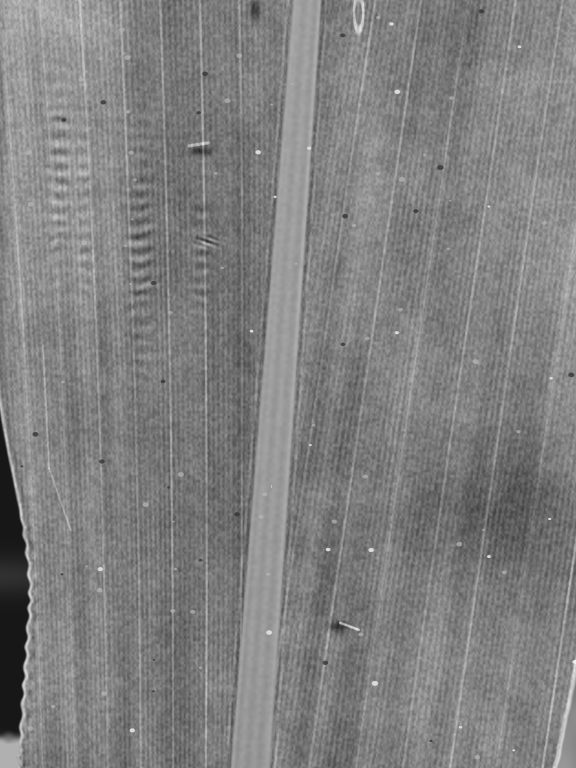
Reproduce this texture procedurally as a Shadertoy shader.

```glsl
// A monochrome leaf close-up: a pale slanting midrib, sheared parallel veins and fine ribs.
// Broad shading comes from soft blobs; grain, specks and insect scars from hash noise.
// Units: canvas height is 1, the origin is at the lower left.

float hash(vec2 p) {
    vec3 q = fract(p.xyx * vec3(0.1031, 0.1030, 0.0973));
    q += dot(q, q.yzx + 33.33);
    return fract((q.x + q.y) * q.z);
}

float noise(vec2 p) {
    vec2 i = floor(p), f = fract(p);
    f = f * f * (3.0 - 2.0 * f);
    return mix(mix(hash(i), hash(i + vec2(1, 0)), f.x),
               mix(hash(i + vec2(0, 1)), hash(i + 1.0), f.x), f.y);
}

float blob(vec2 p, vec2 center, vec2 radius) {
    vec2 q = (p - center) / radius;
    return exp(-dot(q, q));
}

float stroke(vec2 p, vec2 a, vec2 b, float width, float aa) {
    vec2 ap = p - a, ab = b - a;
    float d = length(ap - ab * clamp(dot(ap, ab) / dot(ab, ab), 0.0, 1.0));
    return 1.0 - smoothstep(width - aa, width + aa, d);
}

// One randomly placed dot in some of the grid cells
float specks(vec2 p, float scale, float density, float seed, float aa) {
    vec2 cell = floor(p * scale);
    vec2 spot = 0.2 + 0.6 * vec2(hash(cell + seed), hash(cell + seed + 17.0));
    float size = mix(0.0015, 0.0042, hash(cell + seed + 31.0));
    vec2 q = (fract(p * scale) - spot) / scale;
    float d = length(q * vec2(1.0, 1.3));
    return step(hash(cell + seed + 47.0), density) * (1.0 - smoothstep(size - aa, size + aa, d));
}

// Cross bars left by feeding, inside a soft vertical column
float ripples(vec2 p, vec2 center, vec2 radius) {
    float wave = sin(p.y * 340.0 + 3.0 * noise(p * vec2(50.0, 25.0)));
    return wave * blob(p, center, radius) * (0.4 + 0.9 * noise(p * 70.0 + center * 40.0));
}

float shading(vec2 p) {
    float tone = 0.48;
    tone += 0.15 * blob(p, vec2(0.0, 1.0), vec2(0.15, 0.5));
    tone -= 0.06 * blob(p, vec2(0.26, 0.48), vec2(0.11, 0.3));
    tone += 0.13 * blob(p, vec2(0.75, 0.63), vec2(0.12, 0.15));
    tone -= 0.12 * blob(p, vec2(0.67, 0.34), vec2(0.09, 0.07));
    tone += 0.05 * blob(p, vec2(0.58, 0.49), vec2(0.08, 0.07));
    tone += 0.07 * blob(p, vec2(0.48, 0.72), vec2(0.03, 0.15));
    tone += 0.05 * blob(p, vec2(0.60, 0.11), vec2(0.16, 0.1));
    tone += 0.09 * blob(p, vec2(0.75, 1.0), vec2(0.08, 0.2));
    tone += 0.05 * blob(p, vec2(0.05, 0.15), vec2(0.05, 0.2));
    return tone + 0.07 * (noise(p * 9.0) - 0.5) + 0.05 * (noise(p * 28.0) - 0.5);
}

void mainImage(out vec4 fragColor, in vec2 fragCoord) {
    vec2 p = fragCoord / iResolution.y;
    float aa = 0.8 / iResolution.y;
    float side = p.x - mix(0.326, 0.400, p.y);
    float dist = abs(side), drop = 1.0 - p.y;
    bool right = side > 0.0;

    // Vein coordinate: veins leave the midrib at a shallow angle on both sides
    float u = dist + drop * (right ? 0.073 : 0.07 + 0.22 * dist);
    u += 0.002 * (noise(vec2(u * 12.0, p.y * 4.0)) - 0.5);
    float spacing = right ? 0.061 : 0.052;
    float k = (u - 0.088) / spacing + 0.5;
    float id = floor(k) + (right ? 40.0 : 0.0);
    float veinDist = abs(fract(k) - 0.5) * spacing;

    // Blade: shading, long streaks, fine ribs, grain and veins
    float tone = shading(p);
    tone += 0.09 * (noise(vec2(u * 45.0 + 9.0 * step(0.0, side), p.y * 2.0)) - 0.5);
    float ribFade = 0.4 + noise(vec2(u * 60.0, p.y * 7.0));
    tone += 0.035 * ribFade * sin(u * 6.2832 / 0.0073);
    tone += 0.11 * (noise(p * vec2(420.0, 300.0)) - 0.5);
    tone += 0.07 * (noise(p * 190.0 + 5.0) - 0.5);
    float veinGain = (0.08 + 0.08 * hash(vec2(id, 3.0))) * (0.6 + 0.7 * noise(vec2(id, p.y * 12.0)));
    tone += step(0.05, u) * veinGain * (1.0 - smoothstep(0.0004, 0.0016 + aa, veinDist));

    // Ripple scars on the left half
    tone += 0.17 * ripples(p, vec2(0.076, 0.77), vec2(0.013, 0.11));
    tone += 0.17 * ripples(p, vec2(0.184, 0.67), vec2(0.016, 0.13));
    tone += 0.08 * ripples(p, vec2(0.110, 0.74), vec2(0.009, 0.16));
    tone += 0.10 * ripples(p, vec2(0.262, 0.67), vec2(0.012, 0.09));

    // Midrib with pale flanking lines
    float halfWidth = mix(0.0255, 0.0185, p.y);
    float rib = 1.0 - smoothstep(halfWidth - 0.001 - aa, halfWidth + 0.001 + aa, dist);
    float ribTone = 0.615 + 0.02 * sin(side * 420.0) + 0.035 * (noise(p * 210.0) - 0.5);
    ribTone += 0.04 * smoothstep(0.004, 0.0, abs(dist - halfWidth + 0.003)) - 0.03 * drop * drop;
    tone -= 0.05 * blob(vec2(dist), vec2(halfWidth + 0.004), vec2(0.005));
    tone += 0.10 * (1.0 - smoothstep(0.0005, 0.002 + aa, abs(dist - halfWidth - 0.0065)));
    tone = mix(tone, ribTone, rib);

    // Scattered debris
    tone = mix(tone, 0.86, specks(p, 13.0, right ? 0.26 : 0.10, 5.0, aa));
    tone = mix(tone, 0.72, 0.7 * specks(p, 33.0, 0.07, 71.0, aa));
    tone = mix(tone, 0.20, 0.8 * specks(p, 17.0, 0.11, 113.0, aa));

    // Larger scars, husks and scratches
    tone -= 0.28 * blob(p, vec2(0.262, 0.803), vec2(0.015, 0.005));
    tone += 0.26 * stroke(p, vec2(0.246, 0.810), vec2(0.271, 0.814), 0.002, aa);
    tone -= 0.25 * blob(p, vec2(0.271, 0.685), vec2(0.013, 0.007)) * sin(p.y * 800.0 + p.x * 300.0);
    tone -= 0.28 * blob(p, vec2(0.332, 0.987), vec2(0.007, 0.014));
    tone -= 0.30 * blob(p, vec2(0.441, 0.184), vec2(0.012, 0.007));
    tone += 0.38 * stroke(p, vec2(0.443, 0.189), vec2(0.467, 0.180), 0.0016, aa);
    float loopDist = abs(length((p - vec2(0.467, 0.983)) * vec2(1.0, 0.27)) - 0.006);
    tone += 0.28 * (1.0 - smoothstep(0.0006, 0.0016 + aa, loopDist));
    tone += 0.16 * stroke(p, vec2(0.056, 0.55), vec2(0.064, 0.39), 0.0012, aa);
    tone += 0.14 * stroke(p, vec2(0.064, 0.39), vec2(0.092, 0.31), 0.0012, aa);

    // Left margin: curled, toothed rim over a dark background
    float margin = 0.038 - 0.044 * smoothstep(0.22, 0.54, p.y) - 0.07 * max(0.22 - p.y, 0.0);
    float teeth = sin(p.y * 260.0 + 4.0 * noise(p.yy * 20.0)) * (1.0 - smoothstep(0.28, 0.36, p.y));
    float inset = p.x - margin - 0.0015 * teeth;
    tone -= 0.14 * blob(vec2(inset), vec2(0.008), vec2(0.005)) * (0.5 + 0.5 * teeth);
    tone += 0.22 * (1.0 - smoothstep(0.001, 0.005, abs(inset - 0.001))) * (1.0 - smoothstep(0.46, 0.54, p.y));
    float dark = 0.09 + 0.10 * blob(p, vec2(0.0, 0.25), vec2(0.1, 0.025));
    dark += 0.6 * smoothstep(0.055, 0.035, p.y + 0.008 * noise(p * 90.0));
    tone = mix(dark, tone, smoothstep(-aa - 0.001, aa + 0.001, inset));

    // Lower right margin: bright rim and blurred ground
    float outside = p.x - 0.722 - 0.21 * p.y - 0.002 * noise(p.yy * 60.0);
    tone = mix(tone, 0.46 + 0.15 * noise(p * 30.0), smoothstep(-aa, aa + 0.001, outside));
    tone += 0.27 * (1.0 - smoothstep(0.001, 0.005, abs(outside)));

    fragColor = vec4(vec3(clamp(tone, 0.03, 0.95)), 1.0);
}
```
